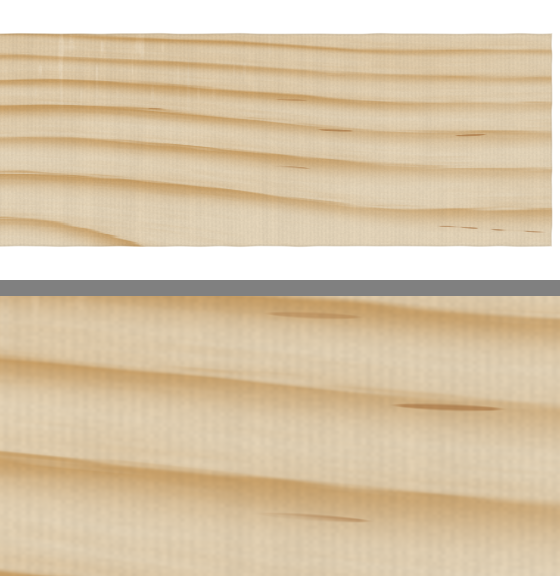
Top, the full canvas; bottom, a detail of the centre.
This texture is drawn by a WebGL 2 fragment shader. Its source:

```glsl
#version 300 es
precision highp float;
// A sawn softwood plank on white. Seven sagging growth rings, sharp above and
// feathered below, are laid over stretched fibre noise; resin dashes, a crack
// and fine upright saw marks finish the surface.
uniform vec2 u_resolution;
out vec4 fragColor;

float hash(vec2 p) {
    vec3 q = fract(p.xyx * vec3(0.1031, 0.1030, 0.0973));
    q += dot(q, q.yzx + 33.33);
    return fract((q.x + q.y) * q.z);
}

float noise(vec2 p) {
    vec2 i = floor(p), f = fract(p);
    f = f * f * (3.0 - 2.0 * f);
    return mix(mix(hash(i), hash(i + vec2(1, 0)), f.x),
               mix(hash(i + vec2(0, 1)), hash(i + vec2(1, 1)), f.x), f.y);
}

// Late-wood density: x along the plank, g is depth measured across the grain
float growthRings(float x, float g, float fibre) {
    float density = 0.0;
    for (int k = 0; k < 7; k++) {
        float i = float(k);
        float centre = 0.125 + 0.075 * i + 0.00095 * i * i * i
                     + step(5.5, i) * 0.25 * x * x
                     + 0.014 * (noise(vec2(x * 2.2, i * 7.3)) - 0.5);
        float s = g - centre + (fibre - 0.5) * (0.005 + 0.0025 * i);
        float width = (0.014 + 0.0052 * i) * (0.75 + 0.5 * noise(vec2(x * 1.7, i * 5.1)));
        float body = smoothstep(-0.009, 0.004, s) * exp(-pow(max(s, 0.0) / width, 2.0));
        float halo = 0.28 * exp(-abs(s) / 0.028);
        float strength = 0.6 + 0.4 * noise(vec2(x * 1.6 + 4.0, i * 3.7));
        strength *= 1.0 - 0.45 * smoothstep(0.7, 1.7, x) * (1.0 - 0.6 * fibre);
        density = max(density, strength * (0.8 * body + halo));
    }
    return density;
}

// Short tapered dark strokes scattered one per cell
float resinDashes(float x, float g) {
    vec2 cell = vec2(x / 0.16, g / 0.022);
    vec2 id = floor(cell), f = fract(cell) - 0.5;
    float along = abs(f.x) / (0.2 + 0.28 * hash(id + 17.0));
    float thickness = 0.16 * max(1.0 - along * along, 0.0);
    float stroke = 1.0 - smoothstep(thickness * 0.3, thickness + 0.06, abs(f.y + 0.25 * f.x));
    return step(0.92, hash(id + 5.0)) * stroke * smoothstep(1.0, 0.7, along);
}

void main() {
    vec2 p = gl_FragCoord.xy / u_resolution.y;
    float pixel = 1.0 / u_resolution.y;
    float x = p.x, depth = 1.0 - p.y;

    // Grain sags towards the right, more so lower down
    float g = depth - smoothstep(0.0, 1.6, x) * (0.04 + 0.12 * depth);
    float fibre = 0.6 * noise(vec2(x * 5.0, g * 110.0)) + 0.4 * noise(vec2(x * 11.0, g * 210.0));
    float rings = growthRings(x, g, fibre);

    // Wood colour from pale early wood to amber late wood
    float tone = rings + 0.14 * (fibre - 0.5) + 0.1 * noise(vec2(x * 2.0, g * 9.0))
               + 0.1 * smoothstep(0.55, 0.12, depth) - 0.04;
    vec3 wood = mix(vec3(0.875, 0.815, 0.71), vec3(0.77, 0.61, 0.39), clamp(tone, 0.0, 1.0));

    // Resin dashes and a hairline crack near the lower right
    float dashes = resinDashes(x, g) * smoothstep(0.15, 0.5, rings) * smoothstep(0.2, 0.5, depth);
    wood = mix(wood, vec3(0.64, 0.43, 0.23), 0.65 * dashes);
    float crackLine = abs(depth - 0.8 - 0.06 * (x - 1.5) - 0.005 * noise(vec2(x * 18.0, 2.0)));
    float crack = smoothstep(0.004, 0.001, crackLine) * smoothstep(1.48, 1.6, x)
                * smoothstep(1.96, 1.9, x) * smoothstep(0.3, 0.65, noise(vec2(x * 22.0, 8.0)));
    wood = mix(wood, vec3(0.66, 0.47, 0.29), 0.6 * crack);

    // Upright saw marks, paler streaks and fine roughness
    float saw = cos(x * 450.0 + 3.0 * noise(vec2(x * 9.0, depth * 2.0)));
    float streak = noise(vec2(x * 38.0, depth * 4.0)) - 0.5;
    float scuff = smoothstep(0.72, 0.95, noise(vec2(x * 55.0, depth * 12.0)))
                * smoothstep(0.5, 0.2, depth) * smoothstep(1.2, 0.6, x);
    float rough = noise(p * vec2(190.0, 230.0)) - 0.5;
    wood *= 1.0 + 0.011 * saw + 0.026 * streak + 0.03 * rough;
    wood += scuff * vec3(0.03, 0.04, 0.055);

    // Plank outline with slightly worn, shaded rims
    float wear = 0.003 * (noise(vec2(x * 14.0, depth * 25.0)) - 0.5);
    float inside = min(0.38 - abs(p.y - 0.5), 1.971 - x) + wear;
    wood *= 1.0 - 0.07 * smoothstep(0.01, 0.0, inside);
    fragColor = vec4(mix(vec3(1.0), wood, smoothstep(-pixel, pixel, inside)), 1.0);
}
```
